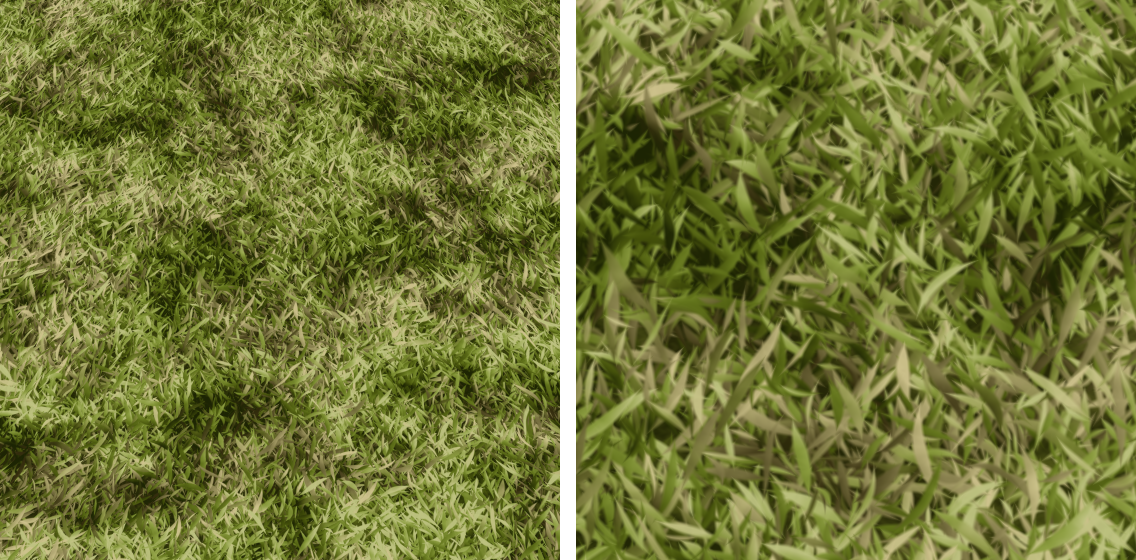
Left: the whole. Right: its middle third, enlarged.
Reproduce this texture procedurally as a three.js fragment shader.

```glsl
// Sunlit rough lawn seen at a slant: layers of jittered grid cells, each holding
// one bent, tapered blade, painted from the shaded thatch up to the bright tips.
// Layered sines vary light, clumps and dryness; a ground warp shrinks far blades.
varying vec2 vUv;

const int LAYERS = 18;
const float FORESHORTEN = 0.48;   // how much smaller the far edge appears
const float CELL_SMALL = 0.024;
const float CELL_LARGE = 0.054;
const float EDGE_SOFTNESS = 0.0015;
const float ANGLE_SPREAD = 2.5;
const float BASE_TONE = 0.57;
const float TONE_SPREAD = 0.76;
const float PATCH_CONTRAST = 0.26;
const float CLUMP_CONTRAST = 0.20;
const float TUFT_SHADE = 0.26;
const float DRY_LIMIT = 0.85;

const vec3 SHADOW = vec3(0.11, 0.14, 0.01);
const vec3 DEEP_GREEN = vec3(0.27, 0.32, 0.04);
const vec3 MID_GREEN = vec3(0.39, 0.46, 0.11);
const vec3 LIGHT_GREEN = vec3(0.55, 0.62, 0.25);
const vec3 PALE_TIP = vec3(0.74, 0.76, 0.50);
const vec3 DRY_DARK = vec3(0.22, 0.18, 0.06);
const vec3 DRY_LIGHT = vec3(0.82, 0.76, 0.56);

vec3 hash3(vec3 p) {
  p = fract(p * vec3(0.1031, 0.1030, 0.0973));
  p += dot(p, p.yxz + 33.33);
  return fract((p.xxy + p.yxx) * p.zyx);
}

// Irregular patches from warped, turned sines; about -1 to 1.
float patches(vec2 p, float seed) {
  float sum = 0.0;
  float amp = 0.5;
  for (int i = 0; i < 5; i++) {
    p = mat2(0.8, 0.6, -0.6, 0.8) * p * 1.75 + seed;
    sum += amp * sin(p.x + 1.4 * sin(p.y + seed));
    amp *= 0.68;
  }
  return sum;
}

vec3 grassColor(float tone, float dryness) {
  float t = clamp(tone, 0.0, 1.0) * 4.0;
  vec3 green = mix(SHADOW, DEEP_GREEN, clamp(t, 0.0, 1.0));
  green = mix(green, MID_GREEN, clamp(t - 1.0, 0.0, 1.0));
  green = mix(green, LIGHT_GREEN, clamp(t - 2.0, 0.0, 1.0));
  green = mix(green, PALE_TIP, clamp(t - 3.0, 0.0, 1.0));
  return mix(green, mix(DRY_DARK, DRY_LIGHT, t * 0.25), dryness);
}

// Returns coverage, position along (-1 root, 1 tip) and offset across the blade.
vec3 blade(vec2 q, float angle, float halfLength, float halfWidth, float bend, float soft) {
  vec2 dir = vec2(sin(angle), cos(angle));
  float along = dot(q, dir) / halfLength;
  float across = dot(q, vec2(dir.y, -dir.x)) - bend * (along * along - 0.4);
  float width = mix(-soft, halfWidth, 1.0 - along * along);
  float cover = 1.0 - smoothstep(-soft, soft, abs(across) - width);
  return vec3(cover, along, across / halfWidth);
}

void main() {
  // Ground coordinates: equal steps look smaller toward the top.
  float scale = 1.0 - FORESHORTEN * vUv.y;
  vec2 ground = vec2((vUv.x - 0.5) / scale, -log(scale) / FORESHORTEN);

  float light = patches(ground * vec2(4.0, 6.0), 1.7);
  float clump = patches(ground * vec2(13.0, 17.0), 5.2);
  float dry = patches(ground * vec2(5.0, 8.0), 4.3);
  float lean = patches(ground * 3.5, 7.9);
  float tuft = smoothstep(0.4, 1.0, patches(ground * vec2(5.5, 7.0), 2.6));
  float patchTone = PATCH_CONTRAST * light + CLUMP_CONTRAST * clump - TUFT_SHADE * tuft;

  // Thatch beneath the blades
  float thatch = patches(ground * vec2(45.0, 60.0), 3.1);
  vec3 color = grassColor(0.10 + 0.12 * thatch + 0.4 * patchTone, 0.25 + 0.2 * dry);

  for (int layer = 0; layer < LAYERS; layer++) {
    float id = float(layer);
    float depth = id / float(LAYERS - 1);
    float cell = mix(CELL_SMALL, CELL_LARGE, pow(fract(id * 0.618 + 0.3), 1.5));
    float soft = EDGE_SOFTNESS / (cell * scale);
    vec2 p = ground / cell + vec2(id * 7.37, id * 3.71) + 60.0;
    vec2 home = floor(p);

    // Far cells first, so nearer blades overlap them
    for (int j = -1; j <= 1; j++) {
      for (int i = -1; i <= 1; i++) {
        vec2 corner = home + vec2(float(i), -float(j));
        vec3 place = hash3(vec3(corner, id * 5.0 + 1.0));
        vec3 look = hash3(vec3(corner, id * 5.0 + 3.0));
        float angle = (place.z - 0.5) * ANGLE_SPREAD + 0.45 * lean;
        float halfLength = mix(0.4, 0.95, look.z);
        float halfWidth = mix(0.05, 0.115, fract(look.z * 7.0));
        float bend = (fract(look.x * 9.0) - 0.5) * 0.35;
        vec3 b = blade(p - corner - place.xy, angle, halfLength, halfWidth, bend, soft);

        float tone = BASE_TONE + 0.3 * (depth - 0.65) + TONE_SPREAD * (look.x - 0.5);
        tone += patchTone + 0.13 * b.y + 0.07 * clamp(b.z, -1.0, 1.0);
        float dryness = DRY_LIMIT * smoothstep(0.36, 1.05, look.y + 0.42 * dry);
        color = mix(color, grassColor(tone, dryness), b.x * 0.95);
      }
    }
  }
  gl_FragColor = vec4(color, 1.0);
}
```
